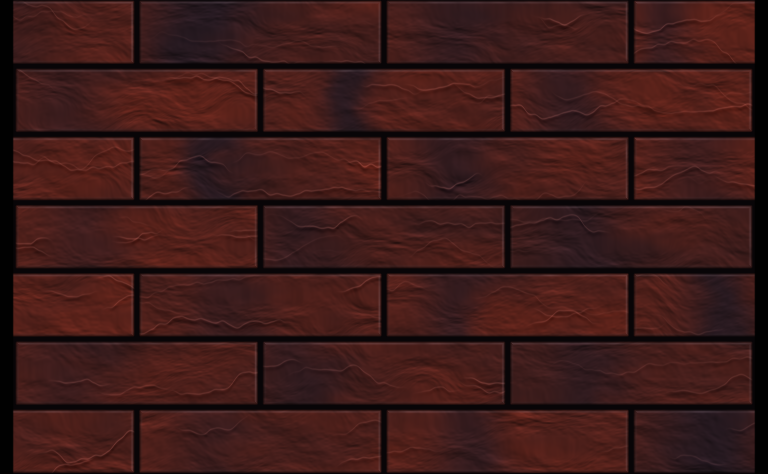
A WebGL 1 fragment shader for this texture:

```glsl
precision highp float;
// Dark red clinker bricks in running bond: seven rows, three bricks wide, black joints.
// Each brick hashes its cell for tone, a smoky scorch and pale creases; embossed
// noise gives the slate-like relief, and a distance function gives joints and rims.
uniform vec2 u_resolution;

// Lengths are fractions of the canvas width; y runs downwards.
const float MARGIN = 0.0172;
const vec2 PITCH = vec2(0.3219, 0.0888);
const float FIRST_JOINT = 0.0862;
const float HALF_JOINT = 0.0034;
const float CORNER = 0.002;
const float RIM_INSET = 0.0026;
const float RIM_WIDTH = 0.0014;
const float CREASE_WIDTH = 0.0012;
const float RELIEF = 1.7;

const vec3 RED = vec3(0.355, 0.132, 0.100);
const vec3 BROWN = vec3(0.215, 0.105, 0.105);
const vec3 SCORCH = vec3(0.135, 0.095, 0.125);
const vec3 JOINT = vec3(0.030, 0.018, 0.026);
const vec3 BORDER = vec3(0.004);
const vec3 RIM = vec3(0.130, 0.115, 0.125);
const vec3 CREASE = vec3(0.140, 0.090, 0.085);

float hash(vec2 p) {
  vec3 q = fract(vec3(p.xyx) * 0.1031);
  q += dot(q, q.yzx + 33.33);
  return fract((q.x + q.y) * q.z);
}

float noise(vec2 p) {
  vec2 i = floor(p), f = fract(p);
  f = f * f * (3.0 - 2.0 * f);
  return mix(mix(hash(i), hash(i + vec2(1.0, 0.0)), f.x),
             mix(hash(i + vec2(0.0, 1.0)), hash(i + 1.0), f.x), f.y);
}

float fbm(vec2 p) {
  float sum = 0.0, gain = 0.5;
  for (int i = 0; i < 4; i++) {
    sum += gain * noise(p);
    p = p * 2.03 + 17.3;
    gain *= 0.5;
  }
  return sum;
}

// Height of the rough brick face, stretched along the brick.
float relief(vec2 p) {
  float warp = noise(p * vec2(16.0, 30.0));
  return fbm(p * vec2(24.0, 52.0) + vec2(0.0, 2.0 * warp));
}

float roundedBox(vec2 p, vec2 halfSize, float radius) {
  vec2 q = abs(p) - halfSize + radius;
  return length(max(q, 0.0)) + min(max(q.x, q.y), 0.0) - radius;
}

// Pale wandering cracks, broken up along their length.
float creases(vec2 local, vec2 id) {
  float sum = 0.0;
  for (int i = 0; i < 3; i++) {
    vec2 seed = id * 7.0 + float(i) * 31.0 + 50.0;
    float path = fbm(vec2(local.x * 13.0, 0.0) + seed) - 0.47;
    float middle = (hash(seed) - 0.5) * 0.6;
    float dy = local.y - PITCH.y * (middle + 0.9 * path);
    float visible = smoothstep(0.45, 0.8, noise(vec2(local.x * 14.0, 5.0) + seed));
    float line = exp(-dy * dy / (CREASE_WIDTH * CREASE_WIDTH));
    float shade = exp(-pow((dy - 0.0035) / 0.003, 2.0));
    sum += (line - 0.4 * shade) * visible * mix(0.25, 1.0, hash(seed + 3.0));
  }
  return sum;
}

void main() {
  float pixel = 1.0 / u_resolution.x;
  vec2 p = vec2(gl_FragCoord.x, u_resolution.y - gl_FragCoord.y) * pixel;

  // Running bond: even rows start with half a brick.
  vec2 grid = (p - vec2(MARGIN, FIRST_JOINT)) / PITCH + vec2(0.0, 1.0);
  grid.x += 0.5 * (1.0 - mod(floor(grid.y), 2.0));
  vec2 id = floor(grid) + 5.0;
  vec2 cell = fract(grid);
  vec2 local = (cell - 0.5) * PITCH;
  vec2 halfBrick = 0.5 * PITCH - HALF_JOINT;
  float dist = roundedBox(local, halfBrick, CORNER);
  vec2 surface = p + id * vec2(3.7, 5.3);

  // Fired clay tone and scorch, mostly on the left part of a brick.
  float cloud = fbm(surface * vec2(9.0, 16.0));
  float tone = 0.65 * hash(id + 11.0) * hash(id + 23.0) + 1.3 * (cloud - 0.34);
  vec3 color = mix(RED, BROWN, clamp(tone, 0.0, 1.0));
  float center = mix(0.13, 0.38, hash(id + 37.0)) + 0.25 * (cloud - 0.47);
  float spread = mix(0.10, 0.22, hash(id + 41.0));
  float smoke = exp(-pow((cell.x - center) / spread, 2.0));
  color = mix(color, SCORCH, smoke * mix(0.35, 0.95, hash(id + 53.0)));

  // Relief lit from the upper right, then creases.
  float slope = relief(surface + vec2(-0.0015, 0.0025)) - relief(surface);
  color *= 1.0 + RELIEF * slope;
  color += CREASE * creases(local, id);

  // Bevel: bright top and right rims, dim left and bottom ones.
  vec2 inset = halfBrick - abs(local);
  float lit = inset.x < inset.y ? step(0.0, local.x) : step(local.y, 0.0);
  float rim = exp(-pow((dist + RIM_INSET) / RIM_WIDTH, 2.0));
  color *= 1.0 - 0.4 * smoothstep(-0.005, 0.0, dist);
  color += RIM * rim * mix(0.3, 1.0, lit) * mix(0.5, 1.1, noise(surface * 60.0));

  // Joints and side borders.
  color = mix(color, JOINT, smoothstep(-pixel, pixel, dist));
  float side = min(p.x, 1.0 - p.x) - MARGIN;
  color = mix(BORDER, color, smoothstep(-pixel, pixel, side));
  gl_FragColor = vec4(max(color, 0.0), 1.0);
}
```
